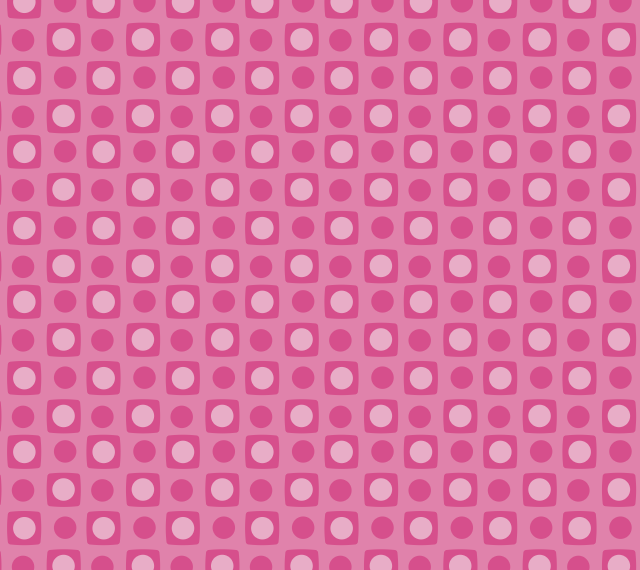
Reproduce this pattern procedurally as a Shadertoy shader.

```glsl
// Lengths are fractions of the canvas height, y measured downwards
const vec3 GROUND = vec3(0.88, 0.51, 0.67);
const vec3 DEEP = vec3(0.84, 0.31, 0.55);
const vec3 PALE = vec3(0.91, 0.68, 0.78);

const vec2 PERIOD = vec2(0.13918, 0.26323);
const vec4 ROW_Y = vec4(0.1368, 0.2039, 0.2662, 0.3329);
const vec2 SQUARE_X = vec2(0.0424, 0.1118);       // even rows, odd rows
const float SQUARE_HALF = 0.0300;
const float SQUARE_BULGE = 0.0020;
const float CORNER_RADIUS = 0.0040;
const float DISC_RADIUS = 0.0197;

// Small misalignments of the discs from their square's centre
const vec2 PALE_EVEN = vec2(0.0003, 0.0002);
const vec2 PALE_ODD = vec2(-0.0003, -0.0006);
const vec2 DEEP_EVEN = vec2(0.0719, -0.0007);
const vec2 DEEP_ODD = vec2(0.0678, 0.0010);

// Offset to the nearest repeat of the origin
vec2 wrapToTile(vec2 p) {
    return p - PERIOD * floor(p / PERIOD + 0.5);
}

float discDistance(vec2 p) {
    return length(p) - DISC_RADIUS;
}

// Rounded square whose sides bow outwards
float bowedSquareDistance(vec2 p) {
    vec2 q = abs(p);
    vec2 along = q.yx / SQUARE_HALF;
    q += SQUARE_BULGE * along * along - SQUARE_HALF + CORNER_RADIUS;
    return length(max(q, 0.0)) + min(max(q.x, q.y), 0.0) - CORNER_RADIUS;
}

float coverage(float d) {
    return clamp(0.5 - d * iResolution.y, 0.0, 1.0);
}

void mainImage(out vec4 fragColor, in vec2 fragCoord) {
    vec2 p = vec2(fragCoord.x, iResolution.y - fragCoord.y) / iResolution.y;
    vec3 color = GROUND;

    // Four unevenly spaced rows per tile, alternating in phase
    for (int row = 0; row < 4; row++) {
        bool odd = (row & 1) == 1;
        vec2 fromSquare = p - vec2(odd ? SQUARE_X.y : SQUARE_X.x, ROW_Y[row]);
        vec2 deepOffset = odd ? DEEP_ODD : DEEP_EVEN;
        vec2 paleOffset = odd ? PALE_ODD : PALE_EVEN;

        float square = bowedSquareDistance(wrapToTile(fromSquare));
        float deepDisc = discDistance(wrapToTile(fromSquare - deepOffset));
        float paleDisc = discDistance(wrapToTile(fromSquare - paleOffset));

        color = mix(color, DEEP, coverage(min(square, deepDisc)));
        color = mix(color, PALE, coverage(paleDisc));
    }
    fragColor = vec4(color, 1.0);
}
```
